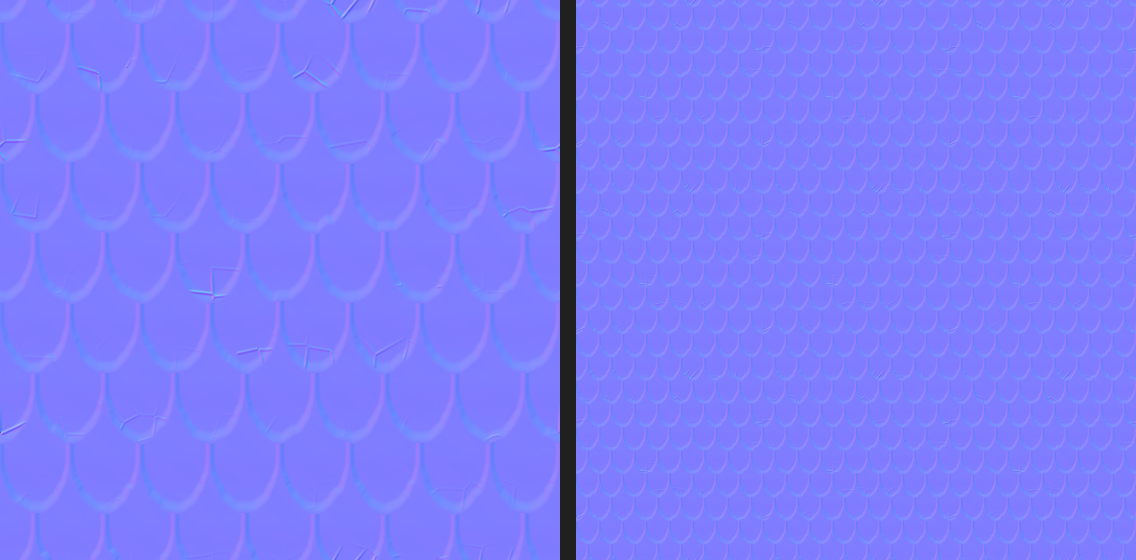
Left: one tile. Right: repeated 3 by 3.
Reproduce this texture map procedurally as a Shadertoy shader.

```glsl
// Tangent-space normal map of overlapping rounded scales, 8 across and 8 down,
// with alternate rows shifted by half a scale. Each scale has its own height
// field (worn bevel plus cellular cracks), whose slope is encoded as colour.

const float COUNT = 8.0;   // scales per canvas side
const float BEND = 0.75;   // height of the curved lower part

vec2 hash2(vec2 p) {
    vec3 a = fract(p.xyx * vec3(0.1031, 0.1030, 0.0973));
    a += dot(a, a.yzx + 33.33);
    return fract((a.xx + a.yz) * a.zy);
}

// Distance inward from the rim; q is measured from the tip, in scale widths
float rimDistance(vec2 q, vec2 id) {
    float d = 0.5 - 0.5 * length(vec2(2.0 * q.x, min(q.y - BEND, 0.0) / BEND));
    vec2 seed = hash2(id + 3.7);
    float angle = atan(q.x, BEND - q.y);
    float wobble = 0.5 + 0.3 * sin(7.0 * angle + 6.28 * seed.x)
                       + 0.2 * sin(17.0 * angle + 6.28 * seed.y);
    float chip = smoothstep(0.72, 1.0, sin(4.0 * angle + 40.0 * seed.y)) * seed.x;
    float worn = 1.0 - smoothstep(0.35, BEND, q.y);
    return d - worn * (0.018 * wobble + 0.028 * chip);
}

// Groove along the border between the two nearest cell points
float crack(vec2 q, vec2 id) {
    vec2 p = q * 2.4 + hash2(id + 11.0) * 50.0;
    vec2 cell = floor(p), near = vec2(9.0), next = vec2(9.0);
    vec2 nearId = cell, nextId = cell;
    for (int j = -1; j <= 1; j++)
    for (int i = -1; i <= 1; i++) {
        vec2 c = cell + vec2(i, j);
        vec2 r = c + 0.1 + 0.8 * hash2(c) - p;
        if (dot(r, r) < dot(near, near)) {
            next = near; nextId = nearId;
            near = r; nearId = c;
        } else if (dot(r, r) < dot(next, next)) {
            next = r; nextId = c;
        }
    }
    float border = dot(0.5 * (near + next), normalize(next - near)) / 2.4;
    float broken = hash2(nearId + nextId + 0.5).x;
    return smoothstep(0.25, 0.6, broken) * (1.0 - smoothstep(0.0, 0.032, border));
}

float scaleHeight(vec2 q, vec2 id) {
    float d = rimDistance(q, id);
    vec2 seed = hash2(id + 23.0);

    // Bevel narrows up the straight sides; the plate rises toward its tip
    float width = mix(0.125, 0.07, smoothstep(0.3, 0.9, q.y));
    float h = 0.14 * width * smoothstep(0.0, width, d) - 0.018 * q.y;
    h += 0.0004 * sin(9.0 * q.y + 4.0 * q.x + 6.28 * seed.x) * sin(5.0 * q.x + 6.28 * seed.y);

    // Cracks start at the rim and fade upward, with varied depth per scale
    float depth = step(0.2, seed.y) * (0.0012 + 0.012 * pow(seed.x, 4.0));
    float fade = smoothstep(0.01, 0.07, d) * (1.0 - smoothstep(0.2, 0.65, q.y));
    return h - depth * fade * crack(q, id);
}

// Position within the scale of the given row, and its column
vec2 localPosition(vec2 p, float row, out float column) {
    float shift = 0.5 - 0.5 * mod(row, 2.0);
    column = floor(p.x - shift + 0.5);
    return vec2(p.x - shift - column, p.y - row);
}

void mainImage(out vec4 fragColor, in vec2 fragCoord) {
    vec2 p = fragCoord / iResolution.xy * COUNT - vec2(0.0, 0.646);

    // Take the upper scale where it covers, otherwise the one beneath
    float row = floor(p.y), column;
    vec2 q = localPosition(p, row, column);
    vec2 id = mod(vec2(column, row), COUNT);
    if (rimDistance(q, id) < 0.0) {
        row -= 1.0;
        q = localPosition(p, row, column);
        id = mod(vec2(column, row), COUNT);
    }

    // Slope by central differences; green points down the canvas
    vec2 e = vec2(0.008, 0.0);
    vec2 slope = vec2(scaleHeight(q + e.xy, id) - scaleHeight(q - e.xy, id),
                      scaleHeight(q + e.yx, id) - scaleHeight(q - e.yx, id)) / (2.0 * e.x);
    vec3 normal = normalize(vec3(-slope.x, slope.y, 1.0));
    fragColor = vec4(0.5 + 0.5 * normal, 1.0);
}
```
